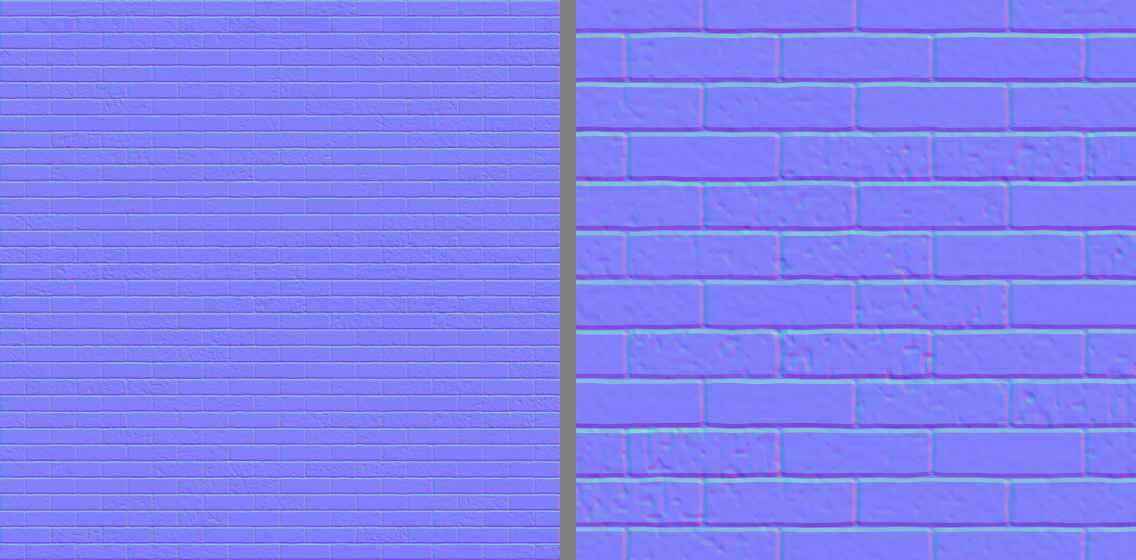
Left, the full canvas; right, a detail of the centre.
Reproduce this texture map procedurally as a WebGL 1 fragment shader.

```glsl
precision highp float;
// Tangent-space normal map of a running-bond brick wall with thin joints and grainy faces.

uniform vec2 u_resolution;

// Layout, in canvas units
const vec2 BRICKS = vec2(11.0, 34.0);     // bricks across, courses down
const float JOINT_HALF = 0.0015;          // joint centre to middle of a bevel
const float BEVEL_HALF = 0.00125;         // half width of a bevel
const float CORNER_CUT = 0.0012;          // extra inset at brick corners
const float CORNER_REACH = 0.0016;
const float EDGE_WOBBLE = 0.0009;

// Colour shift caused by each bevel
const float TOP_TILT = 0.25;
const float BOTTOM_TILT = 0.20;
const float LEFT_TILT = 0.13;
const float RIGHT_TILT = 0.14;
const float TILT_VARIATION = 0.4;

// Face texture
const float GRAIN_TILT = 0.05;
const float PIT_TILT = 0.11;
const float STREAK_TILT = 0.07;
const float BRICK_LEAN = 0.012;
const float SLOPE_STEP = 0.00125;

// Colour
const vec2 FLAT_RG = vec2(0.5, 0.5);
const float FLAT_BLUE = 0.985;
const float BLUE_LOSS = 0.57;             // blue lost per unit of tilt

float hash(vec2 p) {
  vec3 q = fract(vec3(p.xyx) * 0.1031);
  q += dot(q, q.yzx + 33.33);
  return fract((q.x + q.y) * q.z);
}

// Value noise that wraps after "cells" lattice cells
float noise(vec2 uv, vec2 cells) {
  vec2 p = uv * cells;
  vec2 i = floor(p);
  vec2 f = p - i;
  f = f * f * (3.0 - 2.0 * f);
  vec2 a = mod(i, cells);
  vec2 b = mod(i + 1.0, cells);
  return mix(mix(hash(a), hash(vec2(b.x, a.y)), f.x),
             mix(hash(vec2(a.x, b.y)), hash(b), f.x), f.y);
}

// Relief of a face: fine grain, sparse pits, upright scratches on rough bricks
float faceHeight(vec2 uv, float roughness) {
  float grain = noise(uv, vec2(230.0, 260.0));
  float pits = smoothstep(0.72, 0.95, noise(uv + 0.37, vec2(190.0, 210.0)));
  float streaks = smoothstep(0.74, 0.95, noise(uv + 0.61, vec2(210.0, 75.0)));
  return GRAIN_TILT * grain * (0.6 + 0.6 * roughness)
       - PIT_TILT * pits * roughness
       - STREAK_TILT * streaks * roughness * roughness;
}

vec2 faceTilt(vec2 uv, float roughness) {
  vec2 dx = vec2(SLOPE_STEP, 0.0);
  vec2 dy = dx.yx;
  return vec2(faceHeight(uv - dx, roughness) - faceHeight(uv + dx, roughness),
              faceHeight(uv - dy, roughness) - faceHeight(uv + dy, roughness));
}

// Antialiased coverage of a line of the given half width
float band(float distance, float halfWidth, float pixel) {
  return clamp((halfWidth - abs(distance)) / pixel + 0.5, 0.0, 1.0);
}

void main() {
  vec2 uv = gl_FragCoord.xy / u_resolution;
  vec2 pixel = 1.0 / u_resolution;

  // Brick cell; every other course moves by half a brick
  vec2 cell = uv * BRICKS;
  float course = floor(cell.y);
  cell.x += 0.5 * (1.0 - mod(course, 2.0));
  vec2 brick = vec2(mod(floor(cell.x), BRICKS.x), course);
  float roughness = hash(brick + 7.0);

  // Signed distance to the nearest upright and level joint, with worn edges
  vec2 joint = (fract(cell + 0.5) - 0.5) / BRICKS;
  vec2 wobble = vec2(noise(uv, vec2(90.0)), noise(uv + 0.23, vec2(70.0, 90.0))) - 0.5;
  vec2 edge = joint + EDGE_WOBBLE * wobble;
  vec2 inset = JOINT_HALF + CORNER_CUT * exp(-abs(joint.yx) / CORNER_REACH);

  // Bevels on both sides of each joint
  float rightEdge = band(edge.x + inset.x, BEVEL_HALF, pixel.x);
  float leftEdge = band(edge.x - inset.x, BEVEL_HALF, pixel.x);
  float topEdge = band(edge.y + inset.y, BEVEL_HALF, pixel.y);
  float bottomEdge = band(edge.y - inset.y, BEVEL_HALF, pixel.y);
  vec2 bevel = vec2(RIGHT_TILT * rightEdge - LEFT_TILT * leftEdge,
                    TOP_TILT * topEdge - BOTTOM_TILT * bottomEdge);

  // Uprights stop at level joints; level bevels weaken where uprights meet them
  bevel.x *= clamp((abs(edge.y) - JOINT_HALF) / pixel.y + 0.5, 0.0, 1.0);
  bevel.y *= 1.0 - 0.45 * band(edge.x, JOINT_HALF, pixel.x);
  float wear = 0.6 * noise(uv + 0.81, vec2(60.0, 110.0)) + 0.4 * hash(brick + 41.0);
  bevel *= 1.0 + TILT_VARIATION * (wear - 0.5);
  bevel.y += 0.03 * leftEdge * (1.0 - max(topEdge, bottomEdge));

  // Combine bevel, lean of the whole brick and surface grain
  vec2 lean = BRICK_LEAN * (vec2(hash(brick + 13.0), hash(brick + 29.0)) - 0.5);
  vec2 tilt = bevel + lean + faceTilt(uv, roughness);
  float blue = FLAT_BLUE - BLUE_LOSS * length(tilt);
  gl_FragColor = vec4(clamp(vec3(FLAT_RG + tilt, blue), 0.0, 1.0), 1.0);
}
```
